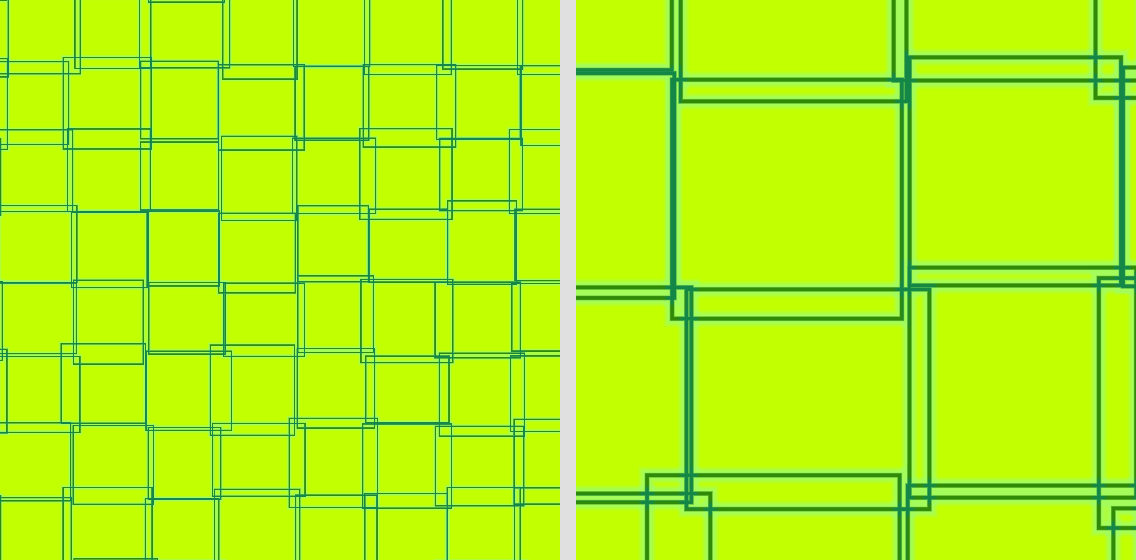
Left: the whole. Right: its middle third, enlarged.
Give the GLSL for this pattern, as a three.js fragment shader.

```glsl
// Draws a loose grid of overlapping thin green rectangle outlines on lime.
varying vec2 vUv;

// Four random values per cell, one for each rectangle edge
vec4 cellHash(vec2 cell) {
  vec4 seed = vec4(dot(cell, vec2(127.1, 311.7)), dot(cell, vec2(269.5, 183.3)),
                   dot(cell, vec2(419.2, 371.9)), dot(cell, vec2(73.7, 157.3)));
  return fract(sin(seed + 4.7) * 43758.55);
}

// Distance to a rectangle outline with square corners
float outlineDistance(vec2 p, vec2 low, vec2 high) {
  vec2 q = abs(p - 0.5 * (low + high)) - 0.5 * (high - low);
  return abs(max(q.x, q.y));
}

void main() {
  vec2 pitch = vec2(0.1332, 0.1277);
  vec2 origin = vec2(-0.005, -0.0154);
  vec2 home = floor((vUv - origin) / pitch);
  float core = 0.0;
  float glow = 0.0;

  // Neighbouring rectangles reach past their cells, each edge shifted on its own
  for (int j = -1; j <= 1; j++) {
    for (int i = -1; i <= 1; i++) {
      vec2 cell = home + vec2(float(i), float(j));
      vec4 shift = (cellHash(cell) - 0.5) * 0.026;
      vec2 low = origin + cell * pitch - 0.007 + shift.xy;
      vec2 high = origin + (cell + 1.0) * pitch + 0.007 + shift.zw;
      float d = outlineDistance(vUv, low, high);
      core = max(core, 1.0 - smoothstep(0.0007, 0.0018, d));
      glow += 1.0 - smoothstep(0.0015, 0.0062, d);
    }
  }

  // Pale fringe, then the line, which turns bluer where lines crowd together
  vec3 lime = vec3(0.76, 1.0, 0.0);
  vec3 fringe = vec3(0.64, 0.99, 0.36);
  vec3 line = mix(vec3(0.19, 0.54, 0.02), vec3(0.08, 0.53, 0.28), clamp(glow - 1.0, 0.0, 1.0));
  vec3 color = mix(lime, fringe, min(glow, 1.0));
  gl_FragColor = vec4(mix(color, line, core), 1.0);
}
```
